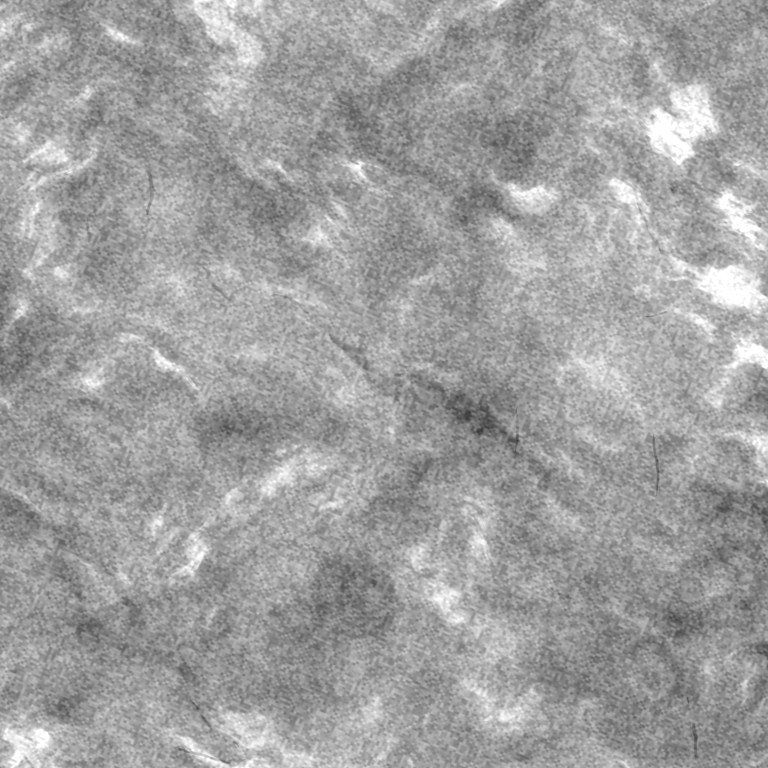
Give the GLSL for this texture, as a WebGL 2 fragment shader.

```glsl
#version 300 es
precision highp float;
// Weathered grey stone: cloudy mottling, slanted streaks, dark gashes, thin cracks and fine grain.

uniform vec2 u_resolution;
out vec4 fragColor;

const float BASE_GREY = 0.637;
const float CLOUD_SCALE = 5.0;
const float CLOUD_CONTRAST = 0.17;
const float MOTTLE_SCALE = 24.0;
const float MOTTLE_CONTRAST = 0.10;
const vec2 STREAK_SCALE = vec2(13.0, 36.0);
const float STREAK_CONTRAST = 0.17;
const float FALLING_ANGLE = -0.55;
const float RISING_ANGLE = 0.80;
const float FLECK_BRIGHTNESS = 0.13;
const float GRAIN_SCALE = 290.0;
const float GRAIN_CONTRAST = 0.105;
const vec2 GASH_START = vec2(0.43, 0.57);
const vec2 GASH_END = vec2(0.73, 0.35);
const float GASH_DARKNESS = 0.16;
const int CRACK_COUNT = 16;
const float CRACK_DARKNESS = 0.17;
const int DASH_COUNT = 18;
const float DASH_BRIGHTNESS = 0.13;

float hash(vec2 cell) {
    vec3 h = fract(vec3(cell.xyx) * 0.1031);
    h += dot(h, h.yzx + 33.33);
    return fract((h.x + h.y) * h.z);
}

vec2 hash2(vec2 cell) {
    return vec2(hash(cell), hash(cell + 57.3));
}

mat2 rotation(float angle) {
    float c = cos(angle), s = sin(angle);
    return mat2(c, s, -s, c);
}

// Smooth value noise in -1..1
float noise(vec2 p) {
    vec2 cell = floor(p), f = fract(p);
    f = f * f * f * (f * (f * 6.0 - 15.0) + 10.0);
    float low = mix(hash(cell), hash(cell + vec2(1, 0)), f.x);
    float high = mix(hash(cell + vec2(0, 1)), hash(cell + vec2(1, 1)), f.x);
    return mix(low, high, f.y) * 2.0 - 1.0;
}

float fbm(vec2 p, int octaves) {
    mat2 turn = rotation(0.65) * 2.03;
    float sum = 0.0, amplitude = 0.5;
    for (int i = 0; i < octaves; i++) {
        sum += amplitude * noise(p);
        p = turn * p + 19.7;
        amplitude *= 0.55;
    }
    return sum;
}

// Coverage of a line that tapers towards both ends
float stroke(vec2 p, vec2 a, vec2 b, float width) {
    vec2 ab = b - a;
    float t = clamp(dot(p - a, ab) / dot(ab, ab), 0.0, 1.0);
    float reach = width * mix(0.25, 1.0, 4.0 * t * (1.0 - t));
    return 1.0 - smoothstep(reach * 0.3, reach + 0.5 / u_resolution.y, length(p - a - ab * t));
}

// Scattered strokes, each at its own place, slant and length
float scatter(vec2 p, int count, float seed, float angle, float spread, float width) {
    float cover = 0.0;
    for (int i = 0; i < count; i++) {
        vec2 id = vec2(float(i) * 3.7, seed);
        vec2 center = hash2(id), shape = hash2(id + 11.9);
        float slant = angle + (shape.x - 0.5) * spread;
        vec2 arm = vec2(cos(slant), sin(slant)) * mix(0.015, 0.05, shape.y);
        cover = max(cover, stroke(p, center - arm, center + arm, width) * mix(0.5, 1.0, shape.y));
    }
    return cover;
}

void main() {
    vec2 p = gl_FragCoord.xy / min(u_resolution.x, u_resolution.y);
    vec2 warp = vec2(fbm(p * 7.0 + 3.1, 4), fbm(p * 7.0 + 41.6, 4));
    vec2 ragged = p + 0.03 * warp + 0.006 * vec2(noise(p * 65.0), noise(p * 65.0 + 8.4));

    // Broad clouds and mottling, calmer in some areas
    float roughness = mix(0.5, 1.4, smoothstep(-0.3, 0.35, fbm(p * 4.0 + 71.0, 3)));
    float clouds = fbm(p * CLOUD_SCALE + warp * 0.7 + 12.0, 5);
    float mottle = fbm(p * MOTTLE_SCALE + warp * 1.5, 4);

    // Streaks that fall in some regions and rise in others
    vec2 bent = p + 0.05 * warp;
    float falling = fbm(rotation(-FALLING_ANGLE) * bent * STREAK_SCALE, 4);
    float rising = fbm(rotation(-RISING_ANGLE) * bent * STREAK_SCALE + 31.0, 4);
    float region = smoothstep(-0.15, 0.15, fbm(p * 3.0 + 23.0, 2));
    float streaks = mix(falling, rising, region);
    float flecks = smoothstep(0.22, 0.6, streaks + 0.35 * clouds + 0.3 * mottle);

    // Dark double gash with a pale upper rim
    vec2 along = normalize(GASH_END - GASH_START);
    vec2 side = vec2(-along.y, along.x);
    float gash = stroke(ragged, GASH_START, mix(GASH_START, GASH_END, 0.7), 0.021);
    gash = max(gash, stroke(ragged, GASH_START + along * 0.10 + side * 0.024, GASH_END, 0.019));
    float rim = stroke(ragged, GASH_START + along * 0.07 + side * 0.045, GASH_END + side * 0.025, 0.008);
    float broken = smoothstep(-0.35, 0.3, noise(p * 42.0) + 0.5 * noise(p * 110.0));

    // Thin cracks and pale chipped dashes
    float cracks = scatter(p + 0.035 * warp, CRACK_COUNT, 5.0, FALLING_ANGLE, 2.4, 0.0028);
    float dashes = scatter(ragged, DASH_COUNT, 29.0, RISING_ANGLE, 1.2, 0.009);

    float grain = noise(rotation(0.4) * p * GRAIN_SCALE * vec2(0.9, 1.1));
    grain += 0.35 * noise(rotation(-0.5) * p * GRAIN_SCALE * 0.45);

    float grey = BASE_GREY + clouds * CLOUD_CONTRAST;
    grey += roughness * (mottle * MOTTLE_CONTRAST + streaks * STREAK_CONTRAST);
    grey += flecks * FLECK_BRIGHTNESS * roughness - 0.012;
    grey -= gash * GASH_DARKNESS * mix(0.45, 1.0, broken);
    grey -= cracks * CRACK_DARKNESS * broken;
    grey += (dashes * DASH_BRIGHTNESS + rim * 0.07) * broken;
    grey += grain * GRAIN_CONTRAST;
    fragColor = vec4(vec3(clamp(grey, 0.0, 1.0)), 1.0);
}
```
